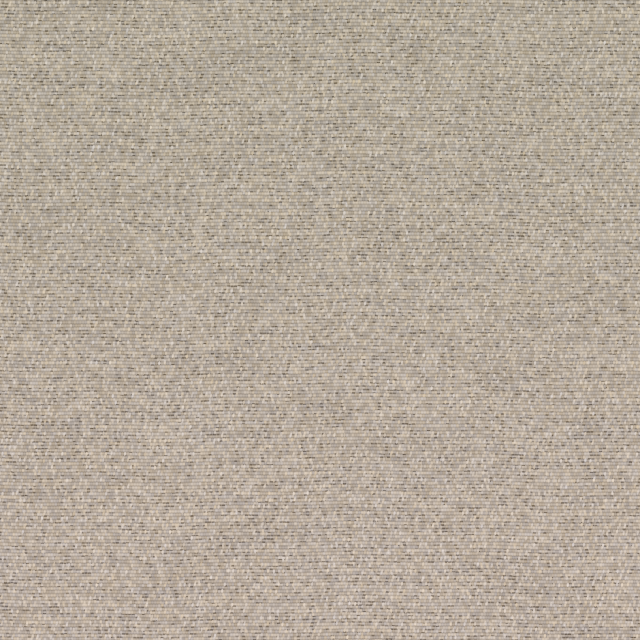
A Shadertoy shader for this texture:

```glsl
const float ROWS = 190.0;            // weft rows across the canvas
const float COLUMNS = 235.0;         // warp threads across the canvas
const vec2 SLUB_GRID = vec2(130.0, 98.0);
const vec2 SLUB_RADIUS = vec2(0.25, 0.34);
const float SLUB_SHARE = 0.40;
const float SLUB_SLANT = 0.18;
const float FLECK_SHARE = 0.17;
const float ROW_CONTRAST = 0.050;
const float THREAD_CONTRAST = 0.125;
const float STREAK_CONTRAST = 0.016;
const float SLUB_LIGHT = 0.125;
const float FLECK_DARK = 0.20;
const vec3 TOP_COLOR = vec3(0.695, 0.658, 0.598);
const vec3 BOTTOM_COLOR = vec3(0.725, 0.673, 0.625);
const vec3 WARM_TINT = vec3(0.022, 0.002, -0.040);
const int SAMPLES = 2;               // supersampling per axis
const float TAU = 6.2831853;

float hash(vec2 p) {
    vec3 q = fract(p.xyx * vec3(0.1031, 0.1030, 0.0973));
    q += dot(q, q.yzx + 33.33);
    return fract((q.x + q.y) * q.z);
}

// Long horizontal variation with an independent phase in each row
float rowStreak(float x, float row) {
    float phase = TAU * hash(vec2(row, 7.0));
    return 0.5 * sin(x * 23.0 + phase)
         + 0.3 * sin(x * 61.0 + phase * 3.0)
         + 0.4 * sin(x * 9.0 - phase * 2.0);
}

// Broad, soft patches from layered sines
float mottle(vec2 p) {
    return 0.5 * sin(p.x * 11.0 + 2.0 * sin(p.y * 17.0))
         + 0.5 * sin(p.y * 41.0 + 2.5 * sin(p.x * 7.0 + 1.0));
}

// Short, slightly slanted raised yarn: coverage and random tint
vec2 slub(vec2 p) {
    vec2 grid = p * SLUB_GRID;
    grid.x += 0.5 * mod(floor(grid.y), 2.0);
    vec2 cell = floor(grid);
    vec2 jitter = vec2(hash(cell + 13.0), hash(cell + 29.0)) - 0.5;
    vec2 d = fract(grid) - 0.5 - jitter * vec2(0.36, 0.28);
    d.x -= d.y * SLUB_SLANT;
    float share = SLUB_SHARE + 0.12 * (p.x - p.y);
    float present = step(hash(cell + 47.0), share);
    float body = 1.0 - smoothstep(0.65, 1.2, length(d / SLUB_RADIUS));
    return vec2(present * body, hash(cell + 83.0));
}

// Dark dash showing through the gap between two rows
float fleck(vec2 p, float y, float streak) {
    float gap = floor(y + 0.5);
    float x = p.x * COLUMNS * 0.8 + hash(vec2(gap, 91.0));
    float share = FLECK_SHARE * (1.0 - 0.6 * streak);
    float h = hash(vec2(floor(x), gap + 311.0));
    float present = step(h, share) * (0.6 + 0.4 * h / max(share, 0.01));
    float across = 1.0 - smoothstep(0.12, 0.36, abs(y - gap));
    float along = 1.0 - smoothstep(0.35, 0.5, abs(fract(x) - 0.5));
    return present * across * along;
}

vec3 fabric(vec2 p) {
    // Woven ground
    float y = p.y * ROWS + 0.25 * sin(p.x * 8.0) + 0.12 * sin(p.x * 31.0);
    float row = floor(y);
    float x = p.x * COLUMNS + 0.5 * mod(row, 2.0);
    vec2 cell = vec2(floor(x), row);
    float streak = rowStreak(p.x, row);
    float tone = THREAD_CONTRAST * (hash(cell) - 0.5);
    tone -= ROW_CONTRAST * cos(TAU * y);
    tone -= 0.018 * cos(TAU * x);
    tone += STREAK_CONTRAST * streak + 0.007 * mottle(p);

    vec3 color = mix(BOTTOM_COLOR, TOP_COLOR, smoothstep(0.0, 1.0, p.y));
    color += WARM_TINT * (hash(cell + 151.0) - 0.5 + 0.15 * streak);

    // Raised yarns and dark gaps
    vec2 yarn = slub(p);
    float dark = fleck(p, y, streak) * (1.0 - yarn.x);
    color += tone * (1.0 - 0.45 * yarn.x);
    color += yarn.x * (SLUB_LIGHT * (0.5 + 0.5 * yarn.y) + WARM_TINT * (0.65 - yarn.y));
    return color - FLECK_DARK * dark;
}

void mainImage(out vec4 fragColor, in vec2 fragCoord) {
    vec3 sum = vec3(0.0);
    for (int j = 0; j < SAMPLES; j++) {
        for (int i = 0; i < SAMPLES; i++) {
            vec2 offset = (vec2(i, j) + 0.5) / float(SAMPLES) - 0.5;
            sum += fabric((fragCoord + offset) / iResolution.xy);
        }
    }
    fragColor = vec4(sum / float(SAMPLES * SAMPLES), 1.0);
}
```
